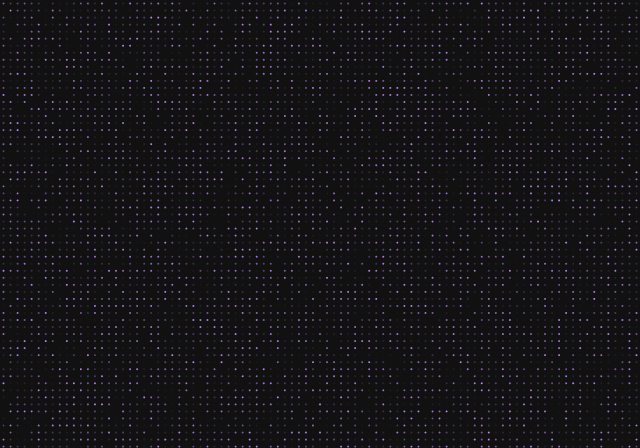
A Shadertoy shader for this pattern:

```glsl
// Dense grid of tiny violet dots with random opacity on near-black.

float hash(vec2 p) {
    vec3 q = fract(vec3(p.xyx) * 0.1031);
    q += dot(q, q.yzx + 33.33);
    return fract((q.x + q.y) * q.z);
}

void mainImage(out vec4 fragColor, in vec2 fragCoord) {
    // 91 square cells across, rows counted down from the top edge
    float cellsPerPixel = 91.0 / iResolution.x;
    vec2 grid = vec2(fragCoord.x, iResolution.y - fragCoord.y) * cellsPerPixel;
    vec2 cell = floor(grid);

    // Round dot in the middle of each cell, edge smoothed over one pixel
    float dotDistance = length(fract(grid) - 0.5) - 0.13;
    float coverage = clamp(0.5 - dotDistance / cellsPerPixel, 0.0, 1.0);

    // Each dot has its own opacity and a slight shift of hue
    float opacity = pow(hash(cell + 7.0), 1.4);
    vec3 violet = mix(vec3(0.71, 0.53, 0.98), vec3(0.79, 0.51, 0.99), hash(cell + 131.0));

    vec3 background = vec3(0.067, 0.067, 0.065);
    fragColor = vec4(mix(background, violet, coverage * opacity), 1.0);
}
```
